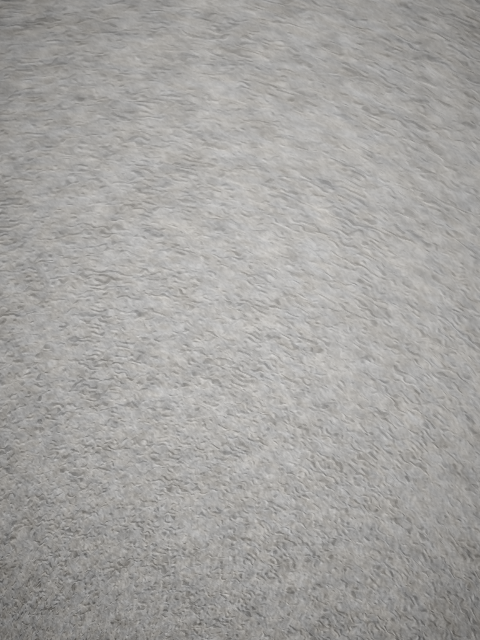
Write a WebGL 1 fragment shader that draws this texture.

```glsl
precision highp float;
// Pale grey carpet seen through a slight turning motion blur.
// Noise in polar coordinates gives short arcs that lengthen away from a pivot
// below the lower left corner; short dark gaps with pale lips gather in patches.
uniform vec2 u_resolution;

const vec2 PIVOT = vec2(0.0, -0.4);          // in canvas widths
const vec2 LIGHT_CENTRE = vec2(0.53, 0.55);  // in canvas fractions
const vec2 LIGHT_FALLOFF = vec2(0.42, 0.56);
const float LIGHT_PEAK = 0.727;
const vec3 WARM_GREY = vec3(0.006, 0.0, -0.010);

float hash(vec2 p) {
  return fract(sin(dot(p, vec2(127.1, 311.7))) * 43758.5453);
}

float valueNoise(vec2 p) {
  vec2 cell = floor(p);
  vec2 f = fract(p);
  f = f * f * (3.0 - 2.0 * f);
  float low = mix(hash(cell), hash(cell + vec2(1.0, 0.0)), f.x);
  float high = mix(hash(cell + vec2(0.0, 1.0)), hash(cell + vec2(1.0, 1.0)), f.x);
  return mix(low, high, f.y);
}

// Noise centred on zero; size is the (angle, radius) extent of a grain,
// and the slant keeps the grains of one layer from lining up.
float grain(vec2 polar, vec2 size, float slant, float seed) {
  vec2 p = polar / size;
  p.x += slant * p.y;
  return valueNoise(p + seed) - 0.5;
}

vec2 toPolar(vec2 p, vec2 pivot) {
  vec2 d = p - pivot;
  return vec2(atan(d.y, d.x), length(d));
}

float lighting(vec2 uv) {
  vec2 d = uv - LIGHT_CENTRE;
  return LIGHT_PEAK - dot(LIGHT_FALLOFF, d * d);
}

// Shifts the rows of loops unevenly so that no streak runs on.
vec2 unevenRows(vec2 polar) {
  float shift = grain(polar, vec2(0.013, 0.011), 0.45, 17.0);
  return polar + vec2(0.0, 0.008 * shift);
}

// Short dark dashes, denser where the patch noise is high.
float gaps(vec2 polar, vec2 size, float patchiness, float seed) {
  float n = grain(polar, size, 0.33, seed) + 0.28 * patchiness;
  return smoothstep(0.08, 0.42, n);
}

float pile(vec2 polar, float sharpness) {
  vec2 rows = unevenRows(polar);
  vec2 gapSize = vec2(0.0085, 0.0046);
  vec2 lip = vec2(0.0, 0.0042);
  float mottle = grain(polar, vec2(0.033, 0.024), 0.37, 11.0);
  float streak = grain(rows, vec2(0.0145, 0.0090), 0.23, 37.0);
  float loops = grain(rows, vec2(0.0068, 0.0042), -0.29, 71.0);
  float shade = 0.070 * streak - 0.055 * mottle + 0.085 * sharpness * loops;
  shade -= 0.088 * sharpness * gaps(rows, gapSize, mottle, 93.0);
  return shade + 0.048 * sharpness * gaps(rows + lip, gapSize, mottle, 93.0);
}

// Fine yarn texture that the blur leaves untouched.
float yarnTexture(vec2 p) {
  return grain(p, vec2(0.0031, 0.0034), 0.5, 23.0);
}

void main() {
  vec2 uv = gl_FragCoord.xy / u_resolution;
  vec2 p = gl_FragCoord.xy / u_resolution.x;
  vec2 polar = toPolar(p, PIVOT);

  // Blur softens the loops with distance from the pivot.
  float blur = smoothstep(0.6, 1.7, polar.y);
  float value = lighting(uv) + pile(polar, mix(1.25, 0.75, blur));
  value += mix(0.070, 0.035, blur) * yarnTexture(p);

  // Slight drift between warm and cool grey yarn.
  float tint = grain(polar, vec2(0.022, 0.014), 0.29, 53.0);
  vec3 colour = vec3(value) + WARM_GREY * (1.0 + 1.6 * tint);
  gl_FragColor = vec4(clamp(colour, 0.0, 1.0), 1.0);
}
```
